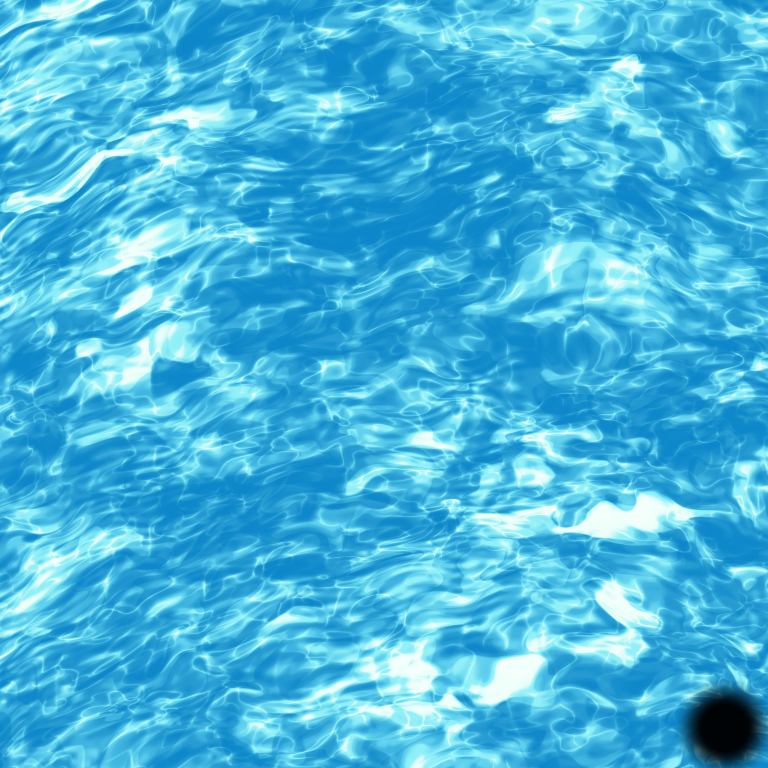
This texture is drawn by a WebGL 1 fragment shader. Its source:

```glsl
precision highp float;
uniform vec2 u_resolution;

float hash(vec2 cell) {
  vec3 h = fract(cell.xyx * vec3(0.1031, 0.1030, 0.0973));
  h += dot(h, h.yzx + 33.33);
  return fract((h.x + h.y) * h.z);
}

float noise(vec2 p) {
  vec2 i = floor(p), f = fract(p);
  f = f * f * (3.0 - 2.0 * f);
  return mix(mix(hash(i), hash(i + vec2(1.0, 0.0)), f.x),
             mix(hash(i + vec2(0.0, 1.0)), hash(i + 1.0), f.x), f.y);
}

float fbm(vec2 p) {
  float sum = 0.0, gain = 0.55;
  for (int i = 0; i < 3; i++) {
    sum += gain * noise(p);
    p = mat2(1.7, 0.6, -0.6, 1.9) * p + 7.3;
    gain *= 0.5;
  }
  return sum / 0.9625;
}

vec2 swirl(vec2 p) {
  return vec2(noise(p + 41.7), noise(p + 83.1)) - 0.5;
}

// Thin line along the middle level of a noise field, fading in and out
float filament(vec2 p) {
  float line = pow(1.0 - abs(2.0 * noise(p) - 1.0), 6.0);
  return line * smoothstep(0.25, 0.7, noise(p * 0.6 + 37.0)) - 0.13;
}

// Patch with a crisp rim
float facet(vec2 p) {
  return smoothstep(0.50, 0.57, noise(p)) - 0.4;
}

vec3 waterColor(float tone) {
  vec3 c = mix(vec3(0.05, 0.53, 0.79), vec3(0.15, 0.61, 0.82), smoothstep(0.0, 0.30, tone));
  c = mix(c, vec3(0.25, 0.71, 0.88), smoothstep(0.30, 0.56, tone));
  c = mix(c, vec3(0.38, 0.82, 0.93), smoothstep(0.56, 0.78, tone));
  c = mix(c, vec3(0.57, 0.94, 0.97), smoothstep(0.78, 0.93, tone));
  return mix(c, vec3(0.95, 1.0, 0.98), smoothstep(0.94, 1.0, tone));
}

vec3 water(vec2 uv) {
  // Flow climbs to the right at the left side and levels out at the right
  vec2 p = uv;
  p.y -= 0.5 * uv.x - 0.32 * uv.x * uv.x;
  p += 0.07 * swirl(uv * 4.0) + 0.025 * swirl(uv * vec2(13.0, 19.0));
  p += 3.0;

  // Surface folds, from coarse to fine
  vec2 coarse = p * vec2(17.0, 34.0);
  coarse += 1.8 * swirl(coarse * 0.8);
  vec2 fine = p * vec2(34.0, 66.0);
  fine += 1.8 * swirl(fine * 0.7);
  vec2 grain = p * vec2(58.0, 112.0) + 1.2 * swirl(fine);

  float light = 0.72 * (fbm(p * vec2(4.0, 7.0)) - 0.5)
              + 0.28 * (noise(coarse) - 0.5)
              + 0.36 * (noise(fine + 5.0) - 0.5)
              + 0.34 * (noise(grain + 13.0) - 0.5)
              + 0.13 * facet(coarse + 19.0)
              + 0.16 * facet(fine * 0.8 + 47.0);

  // Refracted light lines
  light += 0.22 * filament(coarse + 61.0);
  light += 0.34 * filament(fine + 29.0);
  light += 0.28 * filament(grain * 0.8 + 97.0);

  // Small patches of parallel wavelets
  float train = smoothstep(0.58, 0.8, noise(uv * vec2(5.0, 8.0) + 11.0));
  light += 0.10 * train * sin(p.y * 420.0 + 9.0 * noise(coarse * 0.7));

  // Clustered white glints, broken into streaks
  float cluster = smoothstep(0.56, 0.74, fbm(p * vec2(5.0, 11.0) + 53.0));
  light += 0.55 * cluster * smoothstep(0.45, 0.62, noise(fine * 0.8 + 71.0));

  return waterColor(1.0 / (1.0 + exp(-7.0 * (light - 0.01))));
}

void main() {
  // Four samples per pixel
  vec3 color = vec3(0.0);
  for (int i = 0; i < 4; i++) {
    vec2 offset = vec2(mod(float(i), 2.0), floor(float(i) / 2.0)) * 0.5 - 0.25;
    color += 0.25 * water((gl_FragCoord.xy + offset) / u_resolution);
  }

  // Soft dark spot in the lower right corner
  vec2 uv = gl_FragCoord.xy / u_resolution;
  float spot = 1.0 - smoothstep(0.028, 0.068, length(uv - vec2(0.944, 0.052)));
  gl_FragColor = vec4(mix(color, vec3(0.0, 0.01, 0.02), spot), 1.0);
}
```
